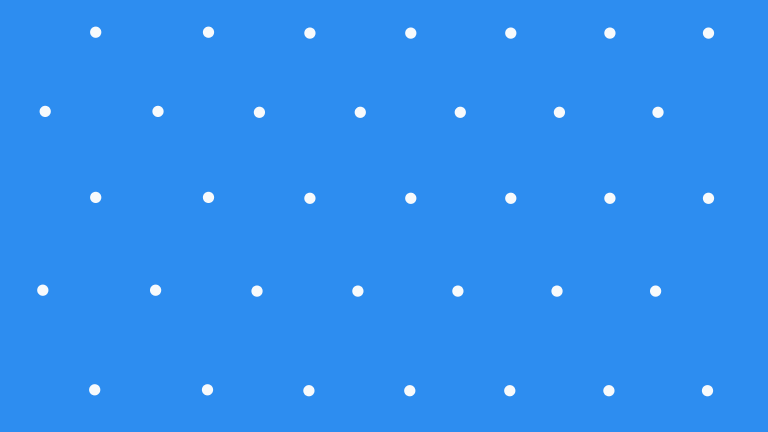
Reproduce this pattern procedurally as a WebGL 1 fragment shader.

```glsl
precision highp float;

uniform vec2 u_resolution;

const float PI = 3.14159265;
const float CANVAS_HEIGHT = 432.0; // canvas units, width follows the aspect
const int ROWS = 5;
const int COLUMNS = 7;

// Horizontal place of a column: even steps with a wide first gap and a soft bulge
float columnX(float column) {
    float widened = step(0.5, column);
    float bulge = 2.4 * sin(PI * (column - 1.0) / 5.0);
    return 95.7 + 100.0 * column + widened * (12.8 + bulge);
}

// Depth of a row below the top edge: the gaps grow downwards
float rowDepth(float row) {
    return 32.2 + 75.8 * row + 3.4 * row * row;
}

// Odd rows move left by half a step; lower rows drift a little further
float rowShift(float row) {
    float odd = mod(row, 2.0);
    return -odd * (49.3 + 1.2 * row) - step(3.5, row);
}

vec2 dotCentre(float column, float row) {
    float sag = 0.9 * step(1.5, column);
    return vec2(columnX(column) + rowShift(row), rowDepth(row) + sag);
}

float discDistance(vec2 point, vec2 centre, float radius) {
    return length(point - centre) - radius;
}

float coverage(float distance, float pixel) {
    return clamp(0.5 - distance / pixel, 0.0, 1.0);
}

// Distance to the nearest dot of the staggered grid
float dotField(vec2 point, float radius) {
    float nearest = CANVAS_HEIGHT;
    for (int row = 0; row < ROWS; row++) {
        for (int column = 0; column < COLUMNS; column++) {
            vec2 centre = dotCentre(float(column), float(row));
            nearest = min(nearest, discDistance(point, centre, radius));
        }
    }
    return nearest;
}

void main() {
    float pixel = CANVAS_HEIGHT / u_resolution.y;
    vec2 point = gl_FragCoord.xy * pixel;
    point.y = CANVAS_HEIGHT - point.y; // measure down from the top

    vec3 skyBlue = vec3(0.175, 0.553, 0.943);
    vec3 dotWhite = vec3(0.97, 0.98, 0.99);
    float dots = coverage(dotField(point, 5.6), pixel);
    gl_FragColor = vec4(mix(skyBlue, dotWhite, dots), 1.0);
}
```
